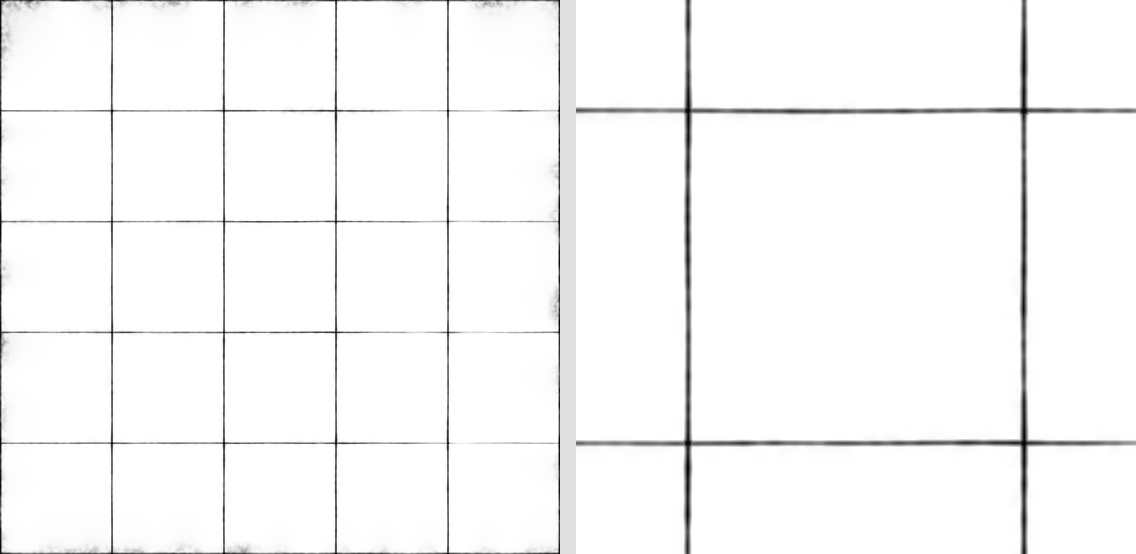
Left, the full canvas; right, a detail of the centre.
Write a Shadertoy shader that draws this pattern.

```glsl
#define CELLS 5.0
#define UPRIGHT_HALF 0.0058
#define LEVEL_HALF 0.0042
#define DOT_RADIUS 0.013
#define BORDER_INSET 0.005
#define SOFTNESS 0.0135
#define WOBBLE 0.003
#define SMUDGE_DEPTH 0.06
#define SMUDGE_INK 0.5
#define HAZE_INK 0.11
#define DUST_INK 0.25
#define INK vec3(0.04)

vec2 hashGradient(vec2 cell) {
    float angle = 6.2832 * fract(sin(dot(cell, vec2(127.1, 311.7))) * 43758.5);
    return vec2(cos(angle), sin(angle));
}

float gradientNoise(vec2 p) {
    vec2 i = floor(p), f = fract(p);
    vec2 u = f * f * f * (f * (f * 6.0 - 15.0) + 10.0);
    vec2 e = vec2(1.0, 0.0);
    float a = dot(hashGradient(i), f);
    float b = dot(hashGradient(i + e.xy), f - e.xy);
    float c = dot(hashGradient(i + e.yx), f - e.yx);
    float d = dot(hashGradient(i + e.xx), f - e.xx);
    return mix(mix(a, b, u.x), mix(c, d, u.x), u.y);
}

// Share of a soft brush tip covered by a stroke, exact for thin strokes
float strokeCoverage(float dist, float halfWidth, float tip) {
    float high = min(dist + 0.5 * tip, halfWidth);
    float low = max(dist - 0.5 * tip, -halfWidth);
    return clamp((high - low) / tip, 0.0, 1.0);
}

float bump(float x, float centre, float width) {
    float t = (x - centre) / width;
    return exp(-t * t);
}

// Uneven rubbing along one outer side, with a wide pale haze behind it
float sideSmudge(float depth, float along, float seed, float speckle) {
    float patches = smoothstep(-0.35, 0.45, gradientNoise(vec2(along * 2.7, seed)));
    float reach = SMUDGE_DEPTH * (0.3 + patches);
    float rubbed = bump(depth, 0.0, reach) * (0.15 + 0.85 * patches) * speckle;
    return SMUDGE_INK * rubbed + HAZE_INK * patches * exp(-depth / (2.0 * SMUDGE_DEPTH));
}

void mainImage(out vec4 fragColor, in vec2 fragCoord) {
    vec2 p = fragCoord / iResolution.xy * CELLS;
    vec2 tip = max(CELLS / iResolution.xy, vec2(SOFTNESS));
    vec2 lineId = round(p);
    vec2 offset = p - clamp(lineId, BORDER_INSET, CELLS - BORDER_INSET);
    vec2 isInner = step(0.5, lineId) * step(lineId, vec2(CELLS - 0.5));

    // Hand-drawn drift, slow swelling and rough edges
    vec2 drift = WOBBLE * isInner * vec2(
        gradientNoise(vec2(lineId.x * 7.3, p.y * 2.3)),
        gradientNoise(vec2(p.x * 2.3, lineId.y * 5.7 + 40.5)));
    vec2 swell = vec2(
        gradientNoise(vec2(lineId.x * 3.7 + 20.5, p.y * 4.0)),
        gradientNoise(vec2(p.x * 4.0, lineId.y * 4.3 + 60.5)));
    vec2 rough = vec2(
        gradientNoise(vec2(lineId.x * 9.1, p.y * 21.0)),
        gradientNoise(vec2(p.x * 21.0, lineId.y * 8.7)));
    vec2 nearCrossing = exp(-abs(offset.yx) * 10.0);
    vec2 halfWidth = vec2(UPRIGHT_HALF, LEVEL_HALF)
        * (0.95 + 0.5 * swell + 0.4 * rough + 0.35 * nearCrossing);
    float upright = strokeCoverage(offset.x + drift.x, halfWidth.x, tip.x);
    float level = strokeCoverage(offset.y + drift.y, halfWidth.y, tip.y);

    // Level lines: full in the middle column, dry and broken to the right
    float dryness = smoothstep(3.1, 3.7, p.x);
    float breaks = gradientNoise(vec2(p.x * 3.1, lineId.y * 6.3 + 90.5));
    float middle = smoothstep(1.9, 2.1, p.x);
    float levelInk = 0.8 + 0.2 * middle + 0.3 * breaks * (1.0 - middle);
    levelInk -= dryness * (0.42 - 0.9 * breaks) + 0.4 * bump(p.x, 4.14, 0.11);
    levelInk = mix(1.0, clamp(levelInk, 0.08, 1.0), isInner.y);

    // Ink pooled at the crossings
    float dotRadius = DOT_RADIUS * (1.0 + 0.3 * gradientNoise(lineId * 3.37));
    float pooled = clamp(0.5 + (dotRadius - length(offset)) / tip.y, 0.0, 1.0);

    // Pale dust clinging to the lines
    float grain = gradientNoise(p * 17.0) + 0.5 * gradientNoise(p * 41.0);
    float speckle = smoothstep(-0.45, 0.65, grain);
    vec2 dustNear = exp(-abs(offset) * 70.0) * smoothstep(-0.2, 0.5, swell.yx);
    float dust = DUST_INK * speckle * max(dustNear.x, dustNear.y * (1.0 - dryness));

    // Rubbed outer sides, heaviest near the top of each row at the left
    vec2 far = CELLS - p;
    float rowTop = mix(0.4, 1.2, smoothstep(0.4, 0.9, fract(p.y)));
    float rubbed = rowTop * sideSmudge(p.x, p.y, 3.3, speckle);
    rubbed += 0.75 * sideSmudge(far.y, p.x, 11.6, speckle);
    rubbed += 0.6 * sideSmudge(far.x, p.y, 23.4, speckle);
    rubbed += 0.5 * sideSmudge(p.y, p.x, 37.7, speckle);
    float scuffs = bump(p.y, 2.2, 0.12) * bump(far.x, 0.03, 0.05);
    scuffs += bump(p.x, 2.15, 0.14) * bump(p.y, 0.03, 0.05);
    float corner = exp(-6.0 * (min(p.x, far.x) + far.y));
    rubbed += (0.35 * scuffs + 0.25 * corner) * (0.3 + 0.7 * speckle);

    float ink = max(max(upright, level * levelInk), pooled);
    ink = 1.0 - (1.0 - ink) * (1.0 - clamp(rubbed + dust, 0.0, 0.75));
    fragColor = vec4(mix(vec3(1.0), INK, ink), 1.0);
}
```
